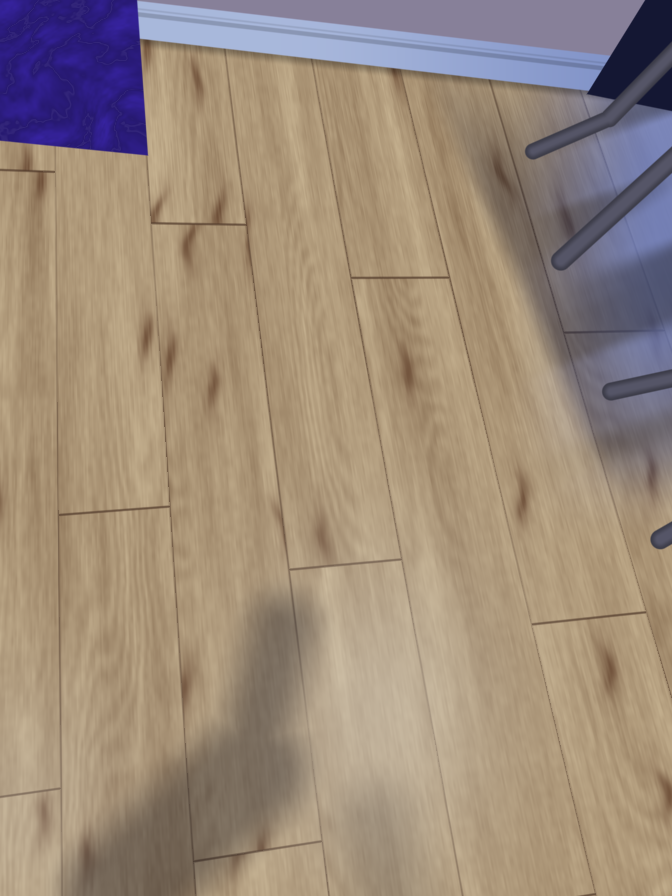
Write a WebGL 2 fragment shader that draws this texture.

```glsl
#version 300 es
precision highp float;
// Staggered wood-plank floor with knots, soft shadows, skirting board, purple sheet and chair legs.
uniform vec2 u_resolution;
out vec4 fragColor;

float hash(vec2 p) {
  return fract(sin(dot(p, vec2(127.1, 311.7))) * 43758.5453);
}

float noise(vec2 p) {
  vec2 i = floor(p), f = fract(p);
  f = f * f * (3.0 - 2.0 * f);
  return mix(mix(hash(i), hash(i + vec2(1, 0)), f.x),
             mix(hash(i + vec2(0, 1)), hash(i + vec2(1, 1)), f.x), f.y);
}

float fbm(vec2 p) {
  float sum = 0.0, amp = 0.5;
  for (int i = 0; i < 4; i++) {
    sum += amp * noise(p);
    p = p * 2.1 + 7.3;
    amp *= 0.5;
  }
  return sum;
}

float capsule(vec2 p, vec2 a, vec2 b, float r) {
  vec2 d = b - a;
  return length(p - a - d * clamp(dot(p - a, d) / dot(d, d), 0.0, 1.0)) - r;
}

float cover(float d) {
  float edge = 1.0 / u_resolution.y;
  return smoothstep(edge, -edge, d);
}

// Brown streaked knots scattered over a jittered grid
float knots(vec2 q) {
  vec2 grid = q / vec2(0.046, 0.17), id = floor(grid);
  float sum = 0.0;
  for (int j = -1; j <= 1; j++)
    for (int i = -1; i <= 1; i++) {
      vec2 c = id + vec2(i, j);
      float size = hash(c + 3.7);
      vec2 d = (grid - c - 0.25 - 0.5 * vec2(hash(c), hash(c + 9.1))) * vec2(0.046, 0.17);
      d.x += 0.012 * (noise(vec2(q.y * 28.0, size * 90.0)) - 0.5) + d.y * 0.08;
      float core = exp(-dot(d * vec2(210, 38), d * vec2(210, 38)));
      float halo = exp(-dot(d * vec2(100, 22), d * vec2(100, 22)));
      sum += step(0.58, size) * (core * 0.75 + halo * 0.35 * noise(q * vec2(600, 50)));
    }
  return min(sum, 1.0);
}

vec3 planks(vec2 p) {
  // Lanes fan out towards the viewer
  float spread = 1.0 + 0.62 * p.y;
  float u = (p.x - 0.045) / spread;
  float lane = floor((u - 0.015) / 0.092), f = fract((u - 0.015) / 0.092);
  float v = p.y + (f - 0.5) * (p.y - 0.3) * 0.035;
  float along = (v - 0.57 + 0.32 * lane) / 0.7;
  float board = floor(along), t = fract(along);
  float seed = hash(vec2(lane, board));
  vec2 q = vec2(u, v) + seed * vec2(3.0, 7.0);

  // Grain: broad bands, cathedral rings and fine pores
  float band = fbm(q * vec2(55, 3.5));
  float ring = 0.5 + 0.5 * sin(70.0 * noise(q * vec2(20, 3.2)) + 3.0 * noise(q * vec2(90, 25)));
  float fine = noise(q * vec2(750, 45));
  float pore = noise(q * vec2(420, 120));
  float tone = 0.68 + 0.9 * (band - 0.47) + 0.22 * (fine - 0.5) + 0.12 * (pore - 0.5)
             + 0.16 * (seed - 0.5) - 0.2 * ring * smoothstep(0.4, 0.7, noise(q * vec2(28, 2.0) + 5.0));
  vec3 wood = mix(vec3(0.54, 0.44, 0.33), vec3(0.76, 0.68, 0.55), clamp(tone, 0.0, 1.2));
  wood = mix(wood, vec3(0.36, 0.23, 0.15), 0.75 * knots(vec2(u, v) + seed * 0.04));

  // Lane seams and end joints
  float side = min(f, 1.0 - f) * 0.092 * spread;
  float end = min(t, 1.0 - t) * 0.7;
  float seam = cover(side - 0.0010) * (0.2 + 0.5 * noise(vec2(lane, v * 6.0)));
  return mix(wood, vec3(0.32, 0.23, 0.17), max(seam, 0.75 * cover(end - 0.0012)));
}

vec3 lighting(vec3 c, vec2 p) {
  // Pale sheen low on the floor
  float sheen = exp(-dot((p - vec2(0.42, 0.8)) * vec2(7, 5), (p - vec2(0.42, 0.8)) * vec2(7, 5)));
  sheen += 0.6 * exp(-dot((p - vec2(0.02, 0.91)) * 6.0, (p - vec2(0.02, 0.91)) * 6.0));
  c = mix(c, vec3(0.83, 0.80, 0.75), 0.45 * min(sheen, 1.0));
  // Cast shadow from the viewer
  float body = min(capsule(p, vec2(0.315, 0.70), vec2(0.28, 0.84), 0.03),
                   capsule(p, vec2(0.28, 0.86), vec2(0.13, 1.0), 0.055));
  float shade = smoothstep(0.035, -0.025, body);
  shade = max(shade, 0.45 * smoothstep(0.06, -0.02, capsule(p, vec2(0.42, 0.92), vec2(0.45, 1.05), 0.02)));
  c *= mix(vec3(1), vec3(0.68, 0.68, 0.71), shade);
  // Chair shade and blue window light on the right
  float s = p.x - 0.553 - 0.45 * (p.y - 0.247);
  float chair = smoothstep(-0.02, 0.015, s) * smoothstep(0.57, 0.48, p.y) * smoothstep(0.02, 0.25, p.y);
  c *= mix(vec3(1), vec3(0.66, 0.66, 0.72), chair);
  float blue = smoothstep(0.56, 0.74, p.x) * smoothstep(0.62, 0.3, p.y);
  float streak = 0.6 + 0.4 * smoothstep(0.3, 0.6, noise(vec2(p.x * 2.0, (p.y + 0.4 * p.x) * 22.0)));
  return mix(c, vec3(0.46, 0.53, 0.80) * streak, 0.8 * blue);
}

void main() {
  vec2 p = vec2(gl_FragCoord.x, u_resolution.y - gl_FragCoord.y) / u_resolution.y;
  vec3 c = lighting(planks(p), p);

  // Skirting board and wall above it
  float h = p.y - 0.043 - 0.116 * (p.x - 0.154);
  vec3 board = mix(vec3(0.66, 0.72, 0.86), vec3(0.50, 0.57, 0.78), smoothstep(0.3, 0.75, p.x));
  board *= 1.0 - 0.18 * cover(abs(h + 0.027) - 0.0025) - 0.1 * cover(abs(h + 0.033) - 0.001);
  c *= 1.0 - 0.3 * smoothstep(0.012, 0.0, h);
  c = mix(c, board, cover(h));
  c = mix(c, vec3(0.53, 0.50, 0.60), cover(h + 0.042));

  // Creased purple sheet
  float sheet = max(p.x - 0.153 - 0.07 * p.y, p.y - 0.157 - 0.1 * p.x);
  float crease = abs(fbm(p * vec2(22, 30) + 2.0 * noise(p * 14.0)) - 0.47);
  vec3 purple = vec3(0.17, 0.11, 0.50) * (0.85 + 1.2 * crease) + 0.05 * smoothstep(0.03, 0.0, crease);
  c = mix(c, purple, cover(sheet));

  // Dark corner and chair legs
  float corner = max(0.655 - p.x + 0.62 * (0.105 - p.y), p.y - 0.105 - 0.2 * (p.x - 0.655));
  c = mix(c, vec3(0.08, 0.09, 0.20), cover(corner));
  float legs = min(capsule(p, vec2(0.77, 0.04), vec2(0.68, 0.132), 0.010),
                   capsule(p, vec2(0.68, 0.132), vec2(0.595, 0.169), 0.009));
  legs = min(legs, capsule(p, vec2(0.77, 0.16), vec2(0.626, 0.291), 0.011));
  legs = min(legs, capsule(p, vec2(0.77, 0.418), vec2(0.682, 0.437), 0.010));
  legs = min(legs, capsule(p, vec2(0.77, 0.583), vec2(0.737, 0.602), 0.011));
  vec3 metal = vec3(0.29, 0.29, 0.35) * (0.8 + 0.35 * smoothstep(0.0, -0.008, legs));
  c = mix(c, metal, cover(legs));
  fragColor = vec4(c, 1.0);
}
```
